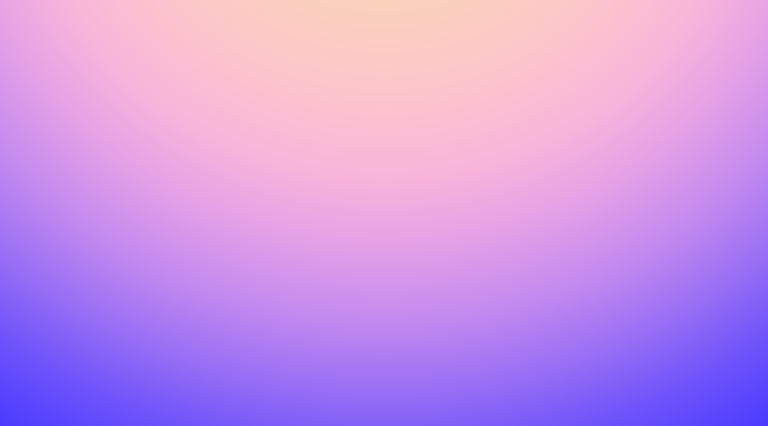
This background is drawn by a WebGL 2 fragment shader. Its source:

```glsl
#version 300 es
precision highp float;
// A soft sunset backdrop: one circular glow, centred above the top edge,
// fades from peach through pink and lilac to deep blue in the lower corners.
// Colour depends only on the distance to the glow, through a list of stops.

uniform vec2 u_resolution;
out vec4 fragColor;

// Lengths are in canvas heights; x is measured from the middle.
const vec2 GLOW_CENTRE = vec2(0.0, 1.47);
const int STOP_COUNT = 8;

// Each stop holds its colour in rgb and its radius in a.
const vec4 STOPS[STOP_COUNT] = vec4[STOP_COUNT](
    vec4(0.984, 0.820, 0.735, 0.470),  // peach
    vec4(0.988, 0.775, 0.795, 0.683),  // salmon
    vec4(0.973, 0.708, 0.858, 0.887),  // pink
    vec4(0.882, 0.622, 0.910, 1.066),  // orchid
    vec4(0.750, 0.530, 0.940, 1.239),  // lilac
    vec4(0.590, 0.430, 0.960, 1.397),  // violet
    vec4(0.440, 0.333, 0.980, 1.538),  // indigo
    vec4(0.290, 0.230, 1.000, 1.723)   // deep blue
);

// Blends through the stops; each one takes over from the last.
vec3 glowColour(float radius) {
    vec3 colour = STOPS[0].rgb;
    for (int i = 1; i < STOP_COUNT; i++) {
        float blend = (radius - STOPS[i - 1].a) / (STOPS[i].a - STOPS[i - 1].a);
        colour = mix(colour, STOPS[i].rgb, clamp(blend, 0.0, 1.0));
    }
    return colour;
}

void main() {
    vec2 position = gl_FragCoord.xy / u_resolution.y;
    position.x -= 0.5 * u_resolution.x / u_resolution.y;
    fragColor = vec4(glowColour(distance(position, GLOW_CENTRE)), 1.0);
}
```
